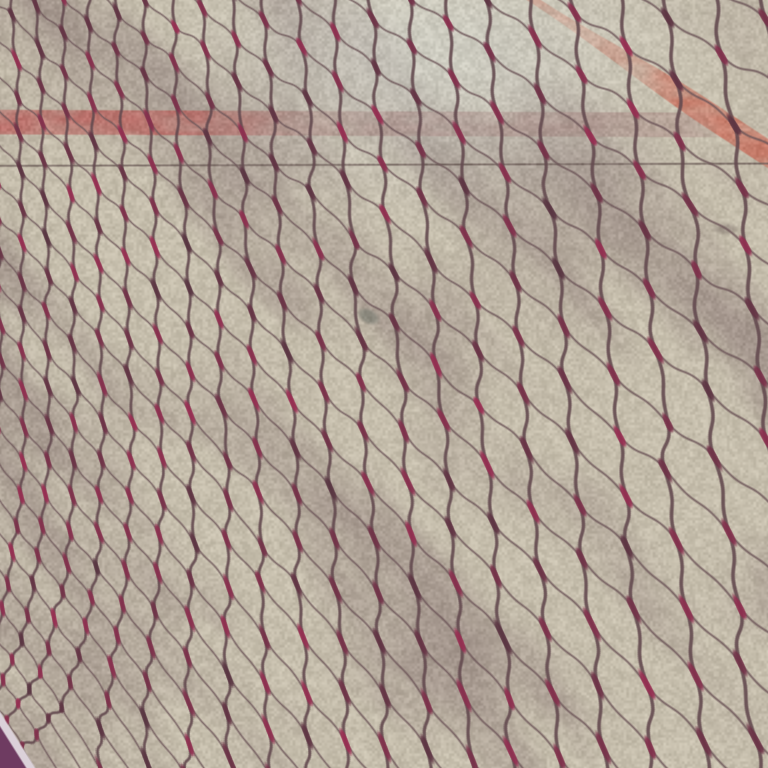
Reproduce this pattern procedurally as a Shadertoy shader.

```glsl
// A knotted net seen at an angle over a worn, speckled sports floor.
// Two warped fields number the upright strands and the slanted cords; their
// whole values give the lines, and the crossings of both give the knots.

#define STRAND_RATE 26.67    // strands per unit of log-spaced width
#define STRAND_FAN 1.2255    // widening of strand gaps to the right
#define CORD_COUNT 16.0      // cords per canvas height at the centre
#define CORD_FAN 0.53        // spread of the cords to the right
#define STRAND_WIDTH 0.0021  // half widths, in canvas heights
#define CORD_WIDTH 0.0012
#define KNOT_RADIUS 0.0050
#define KINK 0.045           // bend of the lines at each knot
#define SLACK 0.20           // uneven hang of the net
#define GRAIN 0.13           // speckle of the floor
#define EDGE_BLUR 0.0016

const float TAU = 6.2831853;

float hash(vec2 p) {
    vec3 q = fract(vec3(p.xyx) * 0.1031);
    q += dot(q, q.yzx + 33.33);
    return fract((q.x + q.y) * q.z);
}

float noise(vec2 p) {
    vec2 i = floor(p), f = fract(p);
    f = f * f * (3.0 - 2.0 * f);
    return mix(mix(hash(i), hash(i + vec2(1, 0)), f.x),
               mix(hash(i + vec2(0, 1)), hash(i + vec2(1, 1)), f.x), f.y);
}

float fbm(vec2 p) {
    float sum = 0.0, amp = 0.5;
    for (int i = 0; i < 4; i++) {
        sum += amp * noise(p);
        p = p * 2.03 + 17.0;
        amp *= 0.5;
    }
    return sum / 0.9375;
}

// Coverage of a shape whose edge lies at the given radius
float cover(float dist, float radius) {
    float blur = max(EDGE_BLUR, 0.8 / iResolution.y);
    return 1.0 - smoothstep(radius - blur, radius + blur, dist);
}

// Distance in canvas units to the nearest whole value of a field
float lineDistance(float field) {
    float slope = length(vec2(dFdx(field), dFdy(field))) * iResolution.y;
    return abs(fract(field + 0.5) - 0.5) / max(slope, 1e-3);
}

// x numbers the strands, y numbers the cords
vec2 netFields(vec2 p) {
    float tilt = 1.0 - 2.0 * p.y;
    float pull = 0.17 * exp(-6.4 * length(p));   // gathered lower left corner
    float x = (p.x + pull - 0.018 * tilt) / (1.0 + 0.044 * tilt);
    float strand = STRAND_RATE * log(max(1.0 + STRAND_FAN * x, 0.05)) - 0.2;
    float side = p.x - 0.5;
    float cord = (1.0 - p.y - 0.768 * side) / (1.0 + CORD_FAN * side);
    cord = (cord - 0.344) * CORD_COUNT;
    vec2 net = vec2(strand, cord);
    vec2 hang = vec2(noise(net * 0.9 + 40.0), noise(net * 0.9 + 90.0)) - 0.5;
    return net + SLACK * hang - KINK * sin(TAU * net.yx);
}

vec3 floorColor(vec2 p) {
    // Pale concrete with slanted stains and a bright patch
    vec2 along = vec2(p.x - p.y, p.x + p.y);
    float stain = fbm(along * vec2(2.2, 6.5) + 5.0);
    vec3 col = mix(vec3(0.775, 0.745, 0.675), vec3(0.64, 0.585, 0.55),
                   smoothstep(0.38, 0.82, stain));
    float glare = exp(-dot((p - vec2(0.57, 0.93)) * vec2(4.0, 7.0),
                           (p - vec2(0.57, 0.93)) * vec2(4.0, 7.0)));
    col = mix(col, vec3(0.82, 0.825, 0.79), 0.7 * glare);

    // Faded level stripe and slanted stripe
    float wear = 0.65 + 0.5 * noise(p * vec2(35.0, 90.0));
    float fade = mix(0.85, 0.42, smoothstep(0.25, 0.42, p.x));
    float level = cover(abs(p.y - 0.841 + 0.004 * p.x), 0.016)
                * (1.0 - smoothstep(0.90, 0.96, p.x));
    col = mix(col, mix(vec3(0.73, 0.43, 0.41), vec3(0.62, 0.47, 0.46),
              smoothstep(0.2, 0.5, p.x)), level * fade * wear);
    float slant = abs(p.y - 1.0 + 0.655 * (p.x - 0.695)) * 0.837;
    float strength = mix(0.4, 0.85, smoothstep(0.83, 0.88, p.x));
    col = mix(col, vec3(0.79, 0.47, 0.40),
              cover(slant, mix(0.005, 0.016, smoothstep(0.70, 0.92, p.x))) * strength * wear);

    // Floor seam and small grey smudges
    float seam = cover(abs(p.y - 0.784 - 0.003 * p.x), 0.0012);
    col = mix(col, vec3(0.43, 0.37, 0.35), 0.8 * seam);
    float spot = length((p - vec2(0.480, 0.588)) * vec2(0.8, 1.1) + vec2(0.0, 0.3 * (p.x - 0.48)));
    col = mix(col, vec3(0.50, 0.50, 0.46), 0.75 * (1.0 - smoothstep(0.006, 0.014, spot)));
    float smear = length((p - vec2(0.945, 0.702)) * vec2(0.6, 1.3));
    col = mix(col, vec3(0.54, 0.49, 0.46), 0.55 * (1.0 - smoothstep(0.003, 0.013, smear)));

    float speckle = 0.65 * noise(p * 290.0) + 0.35 * noise(p * 120.0) - 0.5;
    return col + GRAIN * speckle;
}

void mainImage(out vec4 fragColor, in vec2 fragCoord) {
    vec2 p = fragCoord / iResolution.y;
    vec3 col = floorColor(p);

    // Strands and cords, thicker towards the near right side
    vec2 net = netFields(p);
    float strandDist = lineDistance(net.x), cordDist = lineDistance(net.y);
    float nearness = mix(0.8, 1.15, p.x);
    float tone = hash(floor(net + 0.5) + 60.0);
    col = mix(col, vec3(0.43, 0.34, 0.35), 0.82 * cover(cordDist, CORD_WIDTH * nearness));
    col = mix(col, vec3(0.39, 0.29, 0.31), 0.90 * cover(strandDist, STRAND_WIDTH * nearness));

    // Knots vary from dark plum to magenta red
    vec3 knotColor = mix(vec3(0.34, 0.20, 0.25), vec3(0.61, 0.17, 0.32), tone);
    float knot = cover(length(vec2(strandDist, cordDist)), KNOT_RADIUS * nearness);
    col = mix(col, knotColor, 0.88 * knot);

    // Pale edged post in the lower left corner
    float post = dot(p - vec2(0.0, 0.073), vec2(0.846, 0.533));
    vec3 postColor = mix(vec3(0.86, 0.82, 0.85), vec3(0.43, 0.23, 0.38), cover(post, -0.010));
    col = mix(col, postColor, cover(post, 0.0));

    fragColor = vec4(clamp(col, 0.0, 1.0), 1.0);
}
```
